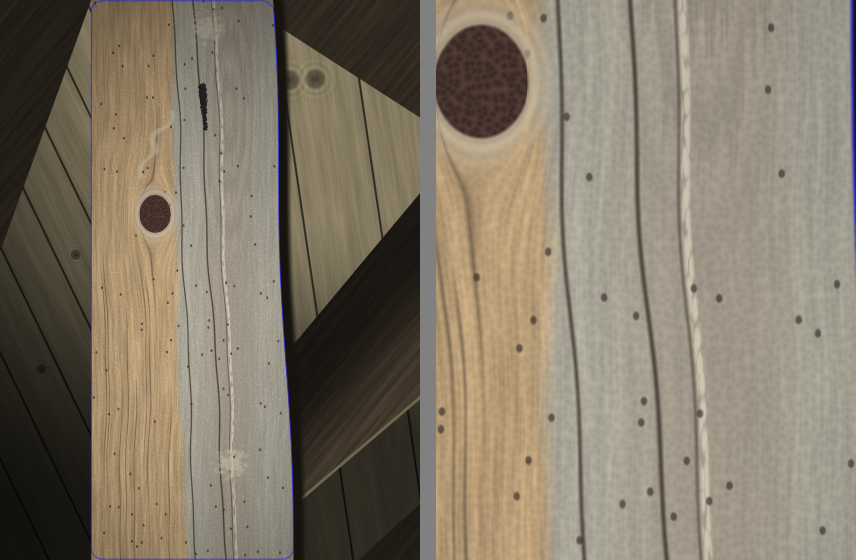
Left, the full canvas; right, a detail of the centre.
Give the GLSL for this texture, as a Shadertoy shader.

```glsl
const vec3 WARM = vec3(.73, .62, .47);
const vec3 GRAY = vec3(.66, .645, .59);
const vec3 RUSSET = vec3(.61, .56, .50);
const vec3 PALE = vec3(.80, .76, .68);
const vec3 CRACK = vec3(.20, .17, .14);
const vec3 KNOT = vec3(.29, .21, .19);
const vec3 INK = vec3(.10, .10, .12);
const vec3 PLANK = vec3(.51, .47, .37);
const vec3 SHADOW = vec3(.085, .075, .055);
const vec3 TIMBER = vec3(.17, .145, .115);
const vec3 OUTLINE = vec3(.12, .12, .88);
const vec2 KNOT_POS = vec2(.277, .618);
const vec2 KNOT_SIZE = vec2(.027, .033);
const float LEFT_EDGE = .163;
const float SOFT = .0014;

float hash(vec2 p) {
    p = fract(p * vec2(.1031, .1137));
    p += dot(p, p.yx + 33.3);
    return fract((p.x + p.y) * p.x);
}

// Cellular noise: nearest distance and that cell's random value
vec2 cells(vec2 p) {
    vec2 best = vec2(9., 0.);
    for (int i = 0; i < 9; i++) {
        vec2 c = floor(p) + vec2(i % 3 - 1, i / 3 - 1);
        float d = length(c + vec2(hash(c + 7.), hash(c + 71.)) - p);
        if (d < best.x) best = vec2(d, hash(c + 139.));
    }
    return best;
}

// Streaks along y at two scales
float grain(vec2 p) {
    return .6 * cells(p * vec2(130., 6.)).x + .5 * cells(p * vec2(370., 19.)).x - .5;
}

// Signed distance to a line, positive on the left of a to b
float side(vec2 p, vec2 a, vec2 b) {
    vec2 d = normalize(b - a), q = p - a;
    return d.x * q.y - d.y * q.x;
}

float segment(vec2 p, vec2 a, vec2 b) {
    vec2 d = b - a, q = p - a;
    return length(q - d * clamp(dot(q, d) / dot(d, d), 0., 1.));
}

float fill(float d) { return smoothstep(-SOFT, SOFT, d); }
float stroke(float d, float w) { return 1. - smoothstep(w - SOFT, w + SOFT, abs(d)); }
float rightEdge(float y) { return .524 - .038 * y + .004 * sin(y * 9.); }

vec3 background(vec2 p) {
    // Diagonal boards on the left, upright boards on the right
    bool isLeft = p.x < .3;
    vec2 n = isLeft ? vec2(.9, .433) : vec2(.989, .145);
    vec2 q = vec2(dot(p, n), dot(p, vec2(-n.y, n.x)));
    float pitch = isLeft ? .082 : .135;
    float u = q.x / pitch + (isLeft ? .54 : -.12);
    float light = isLeft ? mix(.17, .85, smoothstep(.05, .85, p.y)) * (.75 + 2. * p.x)
                         : mix(.34, 1., smoothstep(.2, .62, p.y));
    vec3 col = PLANK * light * (.94 + .22 * grain(q * vec2(.5, .6)) + .12 * hash(vec2(floor(u), 3.)));
    col *= 1. - .65 * stroke((fract(u) - .5) * pitch, .0018);

    // Board knots
    vec2 knots[4] = vec2[4](vec2(.563, .859), vec2(.517, .857), vec2(.135, .545), vec2(.074, .341));
    for (int i = 0; i < 4; i++) {
        float r = length(p - knots[i]) * (i < 2 ? 1. : 1.9);
        col *= 1. - .42 * smoothstep(.022, .008, r) - .06 * sin(r * 520.) * smoothstep(.05, .02, r);
    }

    // Shadowed timbers and a thin pale strip
    float lower = side(p, vec2(.527, .10), vec2(.75, .29));
    float upper = -side(p, vec2(.527, .388), vec2(.75, .655));
    vec3 timber = TIMBER * (1. + .5 * grain(vec2(upper, p.x) * .7));
    col = mix(col, timber * .8, fill(side(p, vec2(0., .55), vec2(.163, 1.))));
    col = mix(col, timber * 1.1, fill(side(p, vec2(.486, .96), vec2(.75, .79))));
    col = mix(col, timber * mix(.6, 1.5, smoothstep(.06, .2, upper)), fill(min(lower, upper)));
    col = mix(col, timber * .75, fill(-side(p, vec2(.64, 0.), vec2(.75, .10))));
    if (!isLeft) col = mix(col, PLANK * .85, stroke(lower, .0025));
    float gap = p.x - rightEdge(p.y);
    return mix(col, SHADOW, smoothstep(.026, .012, gap) * step(0., gap));
}

vec3 post(vec2 p) {
    // Grain flows around the knot
    vec2 k = (p - KNOT_POS) / KNOT_SIZE, e = k * vec2(1., .6);
    float r = length(k);
    float sway = .0025 * sin(p.y * 14.) + .0012 * sin(p.y * 37. + 1.);
    vec2 q = vec2(p.x - (p.x - KNOT_POS.x) / max(dot(e, e), 1.) + sway, p.y);
    float g = grain(q), grit = cells(p * 230.).x - .5;

    // Warm left face, weathered gray right face with arched rings
    float split = .309 + .025 * (1. - p.y) * (1. - p.y) + sway + .008 * g;
    float gray = smoothstep(-.008, .008, p.x - split);
    float russet = smoothstep(.34, .40, p.x) * smoothstep(.475, .43, p.x);
    vec3 old = mix(GRAY, RUSSET, russet * (.6 + .6 * g));
    vec3 col = mix(WARM * (1. + .3 * g), old * (1. + .16 * g), gray);
    float arch = length((p - vec2(.41, .8)) * vec2(1., .2));
    col *= 1. + .045 * sin(arch * 420. + 5. * g) * gray * smoothstep(.075, .03, arch);
    col *= 1. + .1 * grit;

    // Long cracks, short splits and a broken chalk line
    float x = p.x + sway;
    float line = max(stroke(x - .35 + .04 * p.y, .0011), stroke(x - .405 + .058 * p.y, .0013));
    line = max(line, .7 * stroke(x - .419 + .039 * p.y, .0008));
    for (int i = 0; i < 9; i++) {
        float h = hash(vec2(i, 19)), top = .25 + .6 * hash(vec2(i, 43));
        float span = smoothstep(top, top - .06, p.y) * smoothstep(top - .5, top - .3, p.y);
        line = max(line, .6 * span * stroke(q.x - .178 - .014 * (float(i) + h), .0007));
    }
    col = mix(col, CRACK, .75 * line);
    float chalk = stroke(x - .424 + .04 * p.y, .0024) * smoothstep(.75, .3, cells(p * vec2(260., 70.)).x);
    col = mix(col, PALE * 1.07, .75 * chalk);

    // Torn fibres, scuffs and specks
    float tear = segment(p + .008 * sin(p.yx * 110.), vec2(.306, .805), vec2(.252, .69));
    col = mix(col, PALE, .55 * smoothstep(.008, .002, tear));
    float rough = .035 * cells(p * vec2(65., 95.)).x + .02 * grit;
    float scuff = min(length(p - vec2(.371, .948)), length(p - vec2(.414, .173)));
    col = mix(col, PALE, .65 * smoothstep(.045, .022, scuff + rough));
    vec2 speck = cells(p * vec2(48., 36.));
    col = mix(col, CRACK, .65 * step(.78, speck.y) * smoothstep(.13, .05, speck.x));

    // Knot with pale collar, and an ink smear
    col = mix(col, PALE * (.94 + .07 * sin(r * 22.)), .6 * smoothstep(1.75, 1.15, r + .5 * g));
    col = mix(col, KNOT * (1. + .5 * grit), smoothstep(1.07, .98, r + .12 * g));
    float ink = segment(p, vec2(.361, .845), vec2(.367, .77)) + .004 * grit;
    col = mix(col, INK, .9 * fill(mix(.003, .0065, smoothstep(.78, .83, p.y)) - ink));

    // Lamp falloff
    vec2 d = p - vec2(.35, .42);
    return col * (1.02 - 1.05 * d.y * d.y - 3. * d.x * d.x);
}

void mainImage(out vec4 fragColor, in vec2 fragCoord) {
    vec2 p = fragCoord / iResolution.y;
    float right = rightEdge(p.y);
    vec3 col = mix(background(p), post(p), fill(min(p.x - LEFT_EDGE, right - p.x)));

    // Rounded outline around the post
    vec2 q = abs(p - vec2(.5 * (right + LEFT_EDGE), .5)) - vec2(.5 * (right - LEFT_EDGE), .4985) + .02;
    float box = length(max(q, 0.)) + min(max(q.x, q.y), 0.) - .02;
    fragColor = vec4(mix(col, OUTLINE, .85 * stroke(box, .0007)), 1.);
}
```
